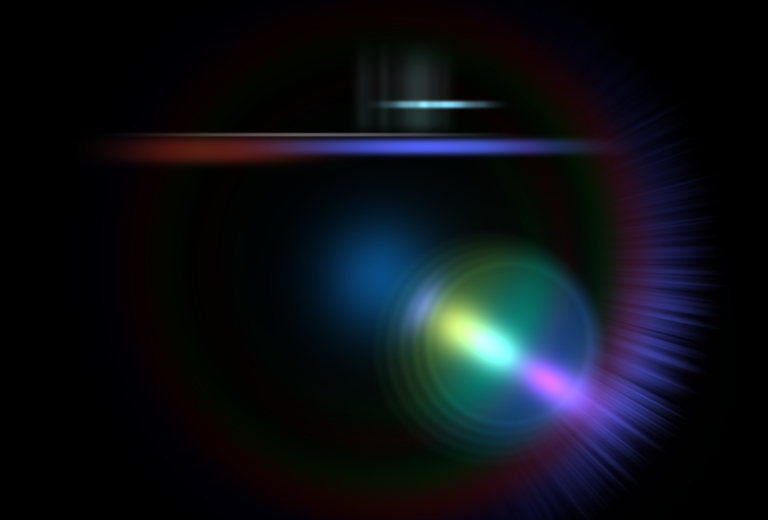
Give the GLSL for this background, as a Shadertoy shader.

```glsl
// Positions and sizes are in canvas heights, origin at the lower left
const vec2 DISC_CENTER = vec2(0.960, 0.334);
const float DISC_RADIUS = 0.198;
const vec2 CORE_CENTER = vec2(0.946, 0.332);
const vec2 AXIS = vec2(0.857, -0.515);
const vec2 GLOW_CENTER = vec2(0.732, 0.467);
const vec2 HALO_CENTER = vec2(0.743, 0.498);
const float HALO_RADIUS = 0.645;
const float FAN_ANGLE = -0.48;
const float FAN_STRANDS = 55.0;
const int SHELLS = 5;

const vec3 GREEN = vec3(0.23, 0.40, 0.16);
const vec3 TEAL = vec3(0.03, 0.43, 0.42);
const vec3 BLUE = vec3(0.12, 0.27, 0.62);
const vec3 VIOLET = vec3(0.36, 0.28, 0.80);
const vec3 MAGENTA = vec3(0.62, 0.08, 0.55);
const vec3 YELLOW = vec3(0.58, 0.50, 0.20);
const vec3 ICE = vec3(0.55, 0.68, 0.65);
const vec3 GLOW_BLUE = vec3(0.03, 0.30, 0.55);
const vec3 STREAK_BLUE = vec3(0.31, 0.36, 0.92);
const vec3 STREAK_RED = vec3(0.34, 0.10, 0.08);
const vec3 STREAK_CYAN = vec3(0.50, 0.83, 0.95);
const vec3 LINE_GREY = vec3(0.36, 0.34, 0.36);
const vec3 CURTAIN = vec3(0.10, 0.135, 0.14);
const vec3 FAN_BLUE = vec3(0.17, 0.19, 0.43);

float hash(float n) {
    n = fract(n * 0.1031);
    n *= n + 33.33;
    return fract(n * (n + n));
}

float noise(float x) {
    float cell = floor(x);
    return mix(hash(cell), hash(cell + 1.0), smoothstep(0.0, 1.0, x - cell));
}

float bell(float x, float width) {
    x /= width;
    return exp(-x * x);
}

// Horizontal light bar, tapered at both ends
float bar(vec2 p, vec2 center, vec2 size) {
    vec2 q = abs(p - center) / size;
    float taper = 1.0 - smoothstep(0.0, 1.0, q.x);
    return taper * exp(-pow(q.y, 3.0));
}

// Soft spot stretched along the flare axis
float spot(vec2 q, float along, vec2 size) {
    return bell(q.x - along, size.x) * bell(q.y, size.y);
}

// Faint colour rings and the fan of radial strands
vec3 halo(vec2 p) {
    vec2 d = p - HALO_CENTER;
    float r = length(d);
    float angle = atan(d.y, d.x);
    float side = 0.5 + 0.5 * cos(angle - FAN_ANGLE);

    vec3 rings = vec3(bell(r - 0.475, 0.045) + 0.4 * bell(r - 0.345, 0.03),
                      bell(r - 0.420, 0.040) * 0.55 + 0.25 * bell(r - 0.29, 0.03),
                      bell(r - 0.550, 0.055) * 0.45);
    vec3 color = rings * mix(0.035, 0.14, side * side);

    float strands = mix(noise(angle * FAN_STRANDS + 200.0),
                        noise(angle * FAN_STRANDS * 2.7 + 500.0), 0.4);
    float rim = HALO_RADIUS + 0.06 * (strands - 0.5);
    float band = smoothstep(0.40, 0.53, r) * (1.0 - smoothstep(rim - 0.13, rim, r));
    float spread = bell(angle - FAN_ANGLE, 0.42) + 0.32 * bell(angle - 0.08, 0.55);
    return color + FAN_BLUE * band * spread * (0.72 + 0.5 * strands);
}

// Overlapping translucent shells tinted along the flare axis
vec3 disc(vec2 p) {
    vec2 d = p - DISC_CENTER;
    float t = dot(d, AXIS) / DISC_RADIUS;
    vec3 tint = mix(GREEN, TEAL, smoothstep(-0.65, 0.05, t));
    tint = mix(tint, BLUE, smoothstep(0.0, 0.65, t));
    tint = mix(tint, VIOLET, 0.5 * smoothstep(0.5, 1.0, t));

    float cover = 0.0;
    float edge = 0.0;
    for (int i = 0; i < SHELLS; i++) {
        float k = float(i) / float(SHELLS - 1);
        vec2 shift = vec2(0.018, 0.005) * (1.0 - 2.0 * k);
        float gap = length(d - shift) - DISC_RADIUS * mix(0.78, 1.10, k);
        cover += (1.0 - smoothstep(-0.025, 0.012, gap)) / float(SHELLS);
        edge += bell(gap, 0.008) * mix(0.14, 0.06, k);
    }
    float falloff = 0.38 + 0.62 * bell(length(d), 0.15);
    return tint * (cover * falloff + edge) + tint * 0.12 * bell(length(d), 0.27);
}

// Bright coloured beam through the disc
vec3 core(vec2 p) {
    vec2 d = p - CORE_CENTER;
    vec2 q = vec2(dot(d, AXIS), dot(d, vec2(-AXIS.y, AXIS.x)));
    vec3 color = YELLOW * spot(q, -0.075, vec2(0.060, 0.048));
    color += ICE * spot(q, 0.005, vec2(0.060, 0.038));
    color += MAGENTA * spot(q, 0.123, vec2(0.050, 0.030));
    color += VIOLET * 0.65 * spot(q, 0.185, vec2(0.085, 0.045));
    color += VIOLET * 0.50 * spot(q, -0.155, vec2(0.025, 0.055));
    return color;
}

// Horizontal bars and the faint vertical curtain above them
vec3 streaks(vec2 p) {
    vec3 color = STREAK_RED * bar(p, vec2(0.420, 0.711), vec2(0.300, 0.025));
    color += STREAK_BLUE * bar(p, vec2(0.825, 0.718), vec2(0.420, 0.015));
    color += LINE_GREY * bar(p, vec2(0.610, 0.741), vec2(0.450, 0.0035));
    float sparkle = 0.75 + 0.35 * noise(p.x * 70.0);
    color += STREAK_CYAN * sparkle * bar(p, vec2(0.842, 0.799), vec2(0.145, 0.007));

    float folds = 0.3 + 0.7 * noise(p.x * 65.0 + 9.0);
    float width = smoothstep(0.665, 0.71, p.x) * (1.0 - smoothstep(0.83, 0.89, p.x));
    float height = smoothstep(0.73, 0.77, p.y) * (1.0 - smoothstep(0.84, 0.94, p.y));
    return color + CURTAIN * (folds + 0.5 * bell(p.x - 0.81, 0.04)) * width * height;
}

void mainImage(out vec4 fragColor, in vec2 fragCoord) {
    vec2 p = fragCoord / iResolution.y;
    float glowDistance = length(p - GLOW_CENTER);
    vec3 color = halo(p) + streaks(p) + disc(p) + core(p);
    color += GLOW_BLUE * (0.75 * bell(glowDistance, 0.10) + 0.17 * bell(glowDistance, 0.18));
    fragColor = vec4(clamp(color, 0.0, 1.0), 1.0);
}
```
